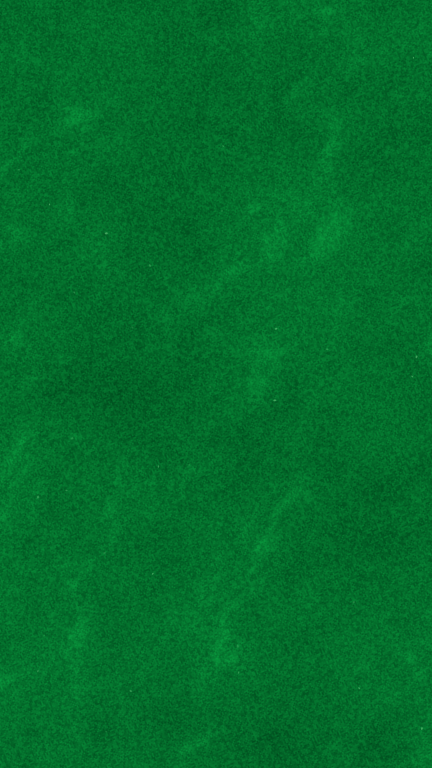
Reproduce this texture procedurally as a Shadertoy shader.

```glsl
// Green felt cloth: soft clouds and small brushed diagonal wisps of lighter
// nap, covered by crisp fibre grain and a few tiny pale lint specks.
// Layers of value noise add up to one shade, which a green ramp colours.

const vec3 DEEP_GREEN = vec3(0.006, 0.375, 0.148);
const vec3 PALE_GREEN = vec3(0.022, 0.500, 0.200);
const vec3 LINT_COLOR = vec3(0.300, 0.680, 0.400);
const float NAP_ANGLE = 0.85;

float hash(vec2 p) {
    vec3 q = fract(vec3(p.xyx) * 0.1031);
    q += dot(q, q.yzx + 33.33);
    return fract((q.x + q.y) * q.z);
}

float valueNoise(vec2 p) {
    vec2 cell = floor(p);
    vec2 f = fract(p);
    f = f * f * (3.0 - 2.0 * f);
    float low = mix(hash(cell), hash(cell + vec2(1, 0)), f.x);
    float high = mix(hash(cell + vec2(0, 1)), hash(cell + vec2(1, 1)), f.x);
    return mix(low, high, f.y);
}

mat2 rotation(float angle) {
    float c = cos(angle), s = sin(angle);
    return mat2(c, -s, s, c);
}

// Fractal noise, centred on zero; each octave is turned to hide the lattice
float fractalNoise(vec2 p, int octaves, float gain) {
    float sum = 0.0, weight = 0.5;
    mat2 turn = rotation(0.6);
    for (int i = 0; i < octaves; i++) {
        sum += weight * (valueNoise(p) - 0.5);
        p = turn * p * 2.03 + 17.3;
        weight *= gain;
    }
    return sum;
}

// Lighter and darker nap, stretched along the brushing direction
float napShade(vec2 p) {
    vec2 along = rotation(NAP_ANGLE) * p * vec2(0.65, 1.0);
    vec2 warp = vec2(valueNoise(p * 9.0 + 3.0), valueNoise(p * 9.0 + 40.0)) - 0.5;
    float clouds = fractalNoise(p * 3.2 + 11.0, 4, 0.6);
    float mottle = fractalNoise((along + warp * 0.06) * 13.0 + 60.0, 4, 0.68);
    float wisps = smoothstep(0.10, 0.42, mottle + clouds * 0.5);
    return clouds * 0.72 + mottle * 0.55 + wisps * 0.40;
}

// Short fibres: crisp fine grain over a slightly coarser one
float fibreGrain(vec2 p) {
    float fine = valueNoise(rotation(0.4) * p * 290.0 + 400.0) - 0.5;
    float coarse = valueNoise(rotation(1.1) * p * 150.0 + 250.0) - 0.5;
    return fine * 1.10 + coarse * 0.38;
}

// One lint speck in a few cells of a jittered grid
float lintSpecks(vec2 p, float cells, float share, float blur) {
    vec2 cell = floor(p * cells);
    vec2 center = 0.2 + 0.6 * vec2(hash(cell + 5.0), hash(cell + 71.0));
    vec2 offset = rotation(6.28 * hash(cell + 19.0)) * (fract(p * cells) - center) / cells;
    float radius = mix(0.0012, 0.0024, hash(cell + 37.0));
    float speck = 1.0 - smoothstep(radius - blur, radius + blur, length(offset * vec2(0.7, 1.0)));
    float present = step(hash(cell + 113.0), share);
    return speck * present * mix(0.3, 0.9, hash(cell + 131.0));
}

void mainImage(out vec4 fragColor, in vec2 fragCoord) {
    vec2 p = fragCoord / iResolution.x;
    float blur = 0.6 / iResolution.x;

    float shade = 0.41 + napShade(p) + fibreGrain(p);
    vec3 color = mix(DEEP_GREEN, PALE_GREEN, clamp(shade, -0.6, 1.7));
    color = mix(color, LINT_COLOR, lintSpecks(p, 15.0, 0.10, blur));

    fragColor = vec4(max(color, 0.0), 1.0);
}
```
